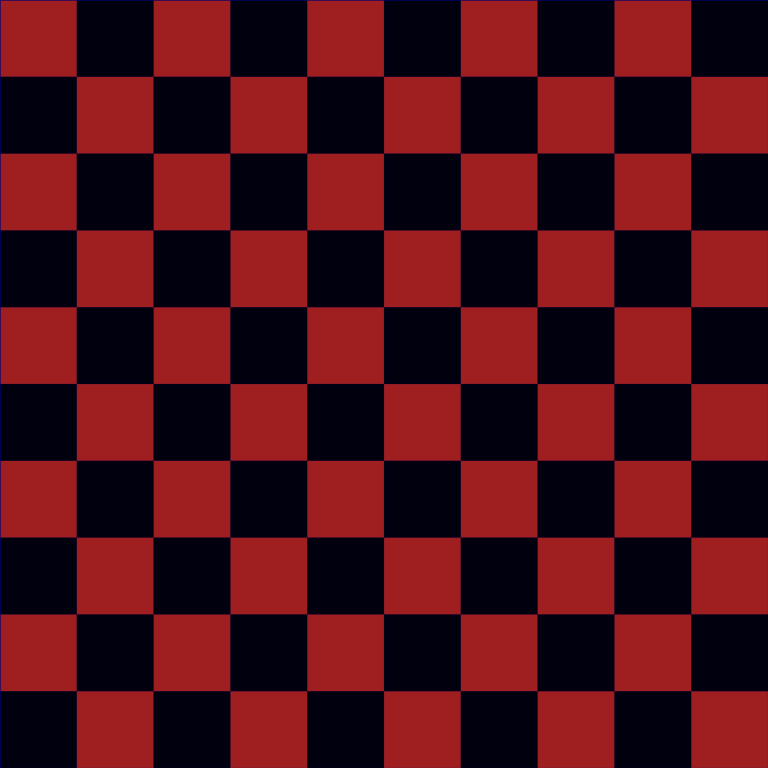
Give the GLSL for this pattern, as a WebGL 2 fragment shader.

```glsl
#version 300 es
precision highp float;
// Two-colour checkerboard of ten by ten flat squares.
// Two box-filtered square waves are multiplied to give smooth cell edges;
// hairline blue seams and a faint blue rim on the left and top tint the joins.

uniform vec2 u_resolution;
out vec4 fragColor;

const float CELLS = 10.0;           // squares across and down
const vec3 INK = vec3(0.0, 0.0, 0.055);
const vec3 RED = vec3(0.622, 0.118, 0.125);
const vec3 SEAM_BLUE = vec3(0.0, 0.0, 0.45);
const float SEAM_WIDTH = 0.0002;    // fraction of the canvas
const float RIM_WIDTH = 0.0008;     // fraction of the canvas

// Integral of a square wave that is +1 on even cells and -1 on odd cells.
vec2 waveIntegral(vec2 x) {
    return 1.0 - abs(mod(x, 2.0) - 1.0);
}

// Square wave averaged over one pixel footprint.
vec2 filteredWave(vec2 x, vec2 footprint) {
    vec2 halfStep = 0.5 * footprint;
    return (waveIntegral(x + halfStep) - waveIntegral(x - halfStep)) / footprint;
}

// Share of the pixel covered by a line, given the distance to its centre.
vec2 lineCoverage(vec2 dist, float width, vec2 pixel) {
    vec2 overlap = (0.5 * (width + pixel) - dist) / pixel;
    return clamp(overlap, vec2(0.0), min(vec2(1.0), width / pixel));
}

void main() {
    vec2 pixel = 1.0 / u_resolution;
    vec2 uv = gl_FragCoord.xy * pixel;
    vec2 grid = uv * CELLS;

    // Checks: the lower-left cell is dark.
    vec2 wave = filteredWave(grid, pixel * CELLS);
    vec3 color = mix(RED, INK, 0.5 + 0.5 * wave.x * wave.y);

    // Seams between the cells.
    vec2 seamDist = abs(grid - round(grid)) / CELLS;
    vec2 seam = lineCoverage(seamDist, SEAM_WIDTH, pixel);
    color = mix(color, SEAM_BLUE, max(seam.x, seam.y));

    // Rim along the left and top sides.
    vec2 rimDist = abs(vec2(uv.x, 1.0 - uv.y) - 0.5 * RIM_WIDTH);
    vec2 rim = lineCoverage(rimDist, RIM_WIDTH, pixel);
    color = mix(color, SEAM_BLUE, max(rim.x, rim.y));

    fragColor = vec4(color, 1.0);
}
```
